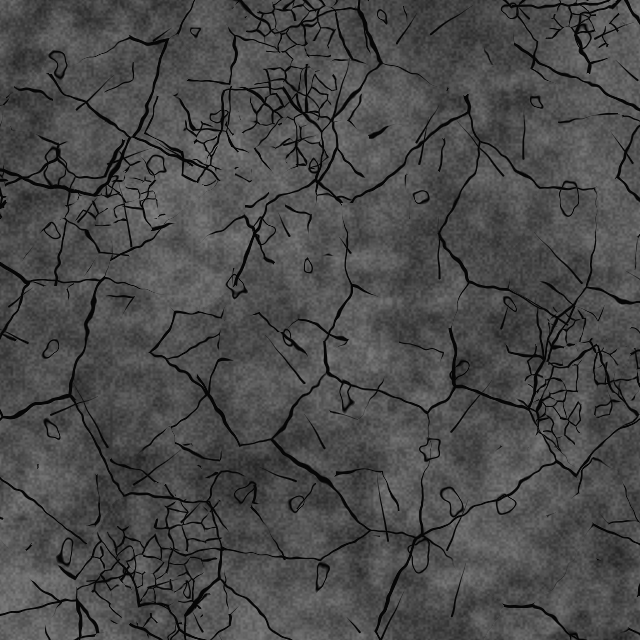
Write a Shadertoy shader that draws this texture.

```glsl
// Weathered dark grey concrete covered with inked cracks, scratches and hatched chips.

const float BASE_TONE = 0.324;
const float CLOUD_CONTRAST = 0.26;
const float MOTTLE_CONTRAST = 0.25;
const float GRAIN_CONTRAST = 0.11;
const float PLATE_CONTRAST = 0.05;
const vec3 INK_COLOR = vec3(0.022);

const float PLATE_SCALE = 6.3;     // cells per canvas
const float SHARD_SCALE = 14.0;
const float RUBBLE_SCALE = 40.0;
const float PLATE_WIDTH = 0.0023;  // half widths of the lines
const float SHARD_WIDTH = 0.0018;
const float RUBBLE_WIDTH = 0.0014;
const float SCRATCH_WIDTH = 0.0015;
const float SCRATCH_SCALE = 8.0;
const float CHIP_SCALE = 7.0;
const float HATCH_PERIOD = 0.0065;

float hash(vec2 p) {
    vec3 q = fract(p.xyx * 0.1031);
    q += dot(q, q.yzx + 33.33);
    return fract((q.x + q.y) * q.z);
}

vec2 hash2(vec2 p) {
    return vec2(hash(p + 17.3), hash(p + 61.7));
}

float noise(vec2 p) {
    vec2 i = floor(p), f = fract(p);
    f = f * f * (3.0 - 2.0 * f);
    return mix(mix(hash(i), hash(i + vec2(1, 0)), f.x),
               mix(hash(i + vec2(0, 1)), hash(i + vec2(1, 1)), f.x), f.y);
}

vec2 wobble(vec2 p) {
    return vec2(noise(p), noise(p + 43.5)) - 0.5;
}

float fbm(vec2 p) {
    float sum = 0.0, gain = 0.533;
    for (int i = 0; i < 4; i++) {
        sum += gain * noise(p);
        p = mat2(1.6, 1.2, -1.2, 1.6) * p + 7.1;
        gain *= 0.5;
    }
    return sum;
}

// Antialiased coverage of a line with half width w at distance d
float ink(float d, float w) {
    float pixel = 1.0 / iResolution.y;
    return clamp((w - d) / pixel + 0.5, 0.0, 1.0) * clamp(2.0 * w / pixel, 0.0, 1.0);
}

// Voronoi borders, partly erased: x = ink, y = random value of the cell
vec2 crackNet(vec2 p, float scale, float keep, float width) {
    vec2 q = p * scale, home = floor(q), nearCell = home, toNear = vec2(9.0);
    for (int y = -1; y <= 1; y++)
    for (int x = -1; x <= 1; x++) {
        vec2 cell = home + vec2(x, y);
        vec2 r = cell + hash2(cell) - q;
        if (dot(r, r) < dot(toNear, toNear)) { toNear = r; nearCell = cell; }
    }
    float fade = noise(p * scale * 1.3 + 5.0) - 0.5;
    float pressure = 0.55 + 0.8 * noise(p * scale * 4.0 + 31.0);
    float cover = 0.0;
    for (int y = -2; y <= 2; y++)
    for (int x = -2; x <= 2; x++) {
        if (x == 0 && y == 0) continue;
        vec2 cell = nearCell + vec2(x, y);
        vec2 r = cell + hash2(cell) - q;
        float d = dot(0.5 * (r + toNear), normalize(r - toNear)) / scale;
        float chance = hash(nearCell + cell + 3.7);
        float taper = smoothstep(0.0, 0.2, keep + 0.5 * fade - chance);
        float edgeWidth = width * pressure * mix(0.65, 1.25, hash(nearCell + cell + 90.1));
        cover = max(cover, ink(d, edgeWidth * taper));
    }
    return vec2(cover, hash(nearCell + 8.8));
}

// Loose, mostly steep strokes that thin out at one end
float scratches(vec2 p) {
    vec2 home = floor(p * SCRATCH_SCALE);
    float cover = 0.0;
    for (int y = -1; y <= 1; y++)
    for (int x = -1; x <= 1; x++) {
        vec2 cell = home + vec2(x, y) + 200.0;
        if (hash(cell + 1.1) > 0.55) continue;
        vec2 start = (cell - 200.0 + hash2(cell)) / SCRATCH_SCALE;
        float angle = 1.57 + 2.6 * (hash(cell + 5.5) - 0.5);
        float len = mix(0.03, 0.115, hash(cell + 9.2));
        vec2 dir = vec2(cos(angle), sin(angle));
        float along = clamp(dot(p - start, dir) / len, 0.0, 1.0);
        float d = length(p - start - dir * along * len);
        cover = max(cover, ink(d, SCRATCH_WIDTH * (1.1 - 0.9 * along)));
    }
    return cover;
}

// Small outlined chips, about half of them filled with hatching
float chips(vec2 p) {
    vec2 home = floor(p * CHIP_SCALE);
    vec2 ragged = p + 0.014 * wobble(p * 70.0);
    float cover = 0.0;
    for (int y = -1; y <= 1; y++)
    for (int x = -1; x <= 1; x++) {
        vec2 cell = home + vec2(x, y) + 400.0;
        if (hash(cell + 2.3) > 0.6) continue;
        vec2 r = ragged - (cell - 400.0 + hash2(cell)) / CHIP_SCALE;
        float angle = 1.4 * (hash(cell + 4.4) - 0.5);
        r = mat2(cos(angle), -sin(angle), sin(angle), cos(angle)) * r;
        float size = mix(0.005, 0.015, hash(cell + 6.1));
        float d = length(r * vec2(1.0, mix(0.35, 1.0, hash(cell + 7.9)))) - size;
        cover = max(cover, ink(abs(d), 0.0011));
        float stripe = abs(fract((r.y + 0.6 * r.x) / HATCH_PERIOD) - 0.5) * HATCH_PERIOD;
        if (hash(cell + 3.1) < 0.5) cover = max(cover, ink(stripe, 0.0014) * ink(d, 0.0));
    }
    return min(cover, 1.0);
}

void mainImage(out vec4 fragColor, in vec2 fragCoord) {
    vec2 p = fragCoord / iResolution.y + 3.0;

    // Crack networks from broad plates down to crushed rubble
    vec2 bent = p + 0.07 * wobble(p * 3.0) + 0.014 * wobble(p * 24.0) + 0.005 * wobble(p * 85.0);
    float damage = fbm(p * vec2(4.6, 3.8) + 12.0);
    vec2 plates = crackNet(bent, PLATE_SCALE, 0.78, PLATE_WIDTH);
    float shards = crackNet(bent + 5.0, SHARD_SCALE, mix(0.05, 0.75, smoothstep(0.4, 0.6, damage)), SHARD_WIDTH).x;
    float rubble = crackNet(bent + 9.0, RUBBLE_SCALE, mix(-0.4, 0.85, smoothstep(0.56, 0.68, damage)), RUBBLE_WIDTH).x;
    float lines = max(max(plates.x, shards), rubble);
    lines = max(lines, max(scratches(p + 0.003 * wobble(p * 45.0)), chips(p)));

    // Cloudy, mottled and grainy concrete
    float tone = BASE_TONE + PLATE_CONTRAST * (plates.y - 0.5);
    tone += CLOUD_CONTRAST * (fbm(p * 4.0) - 0.5);
    tone += MOTTLE_CONTRAST * (fbm(p * 32.0) - 0.5) * mix(0.5, 1.4, noise(p * 5.0 + 70.0));
    tone += GRAIN_CONTRAST * (noise(p * 270.0) - 0.5);

    fragColor = vec4(mix(vec3(tone), INK_COLOR, lines), 1.0);
}
```
